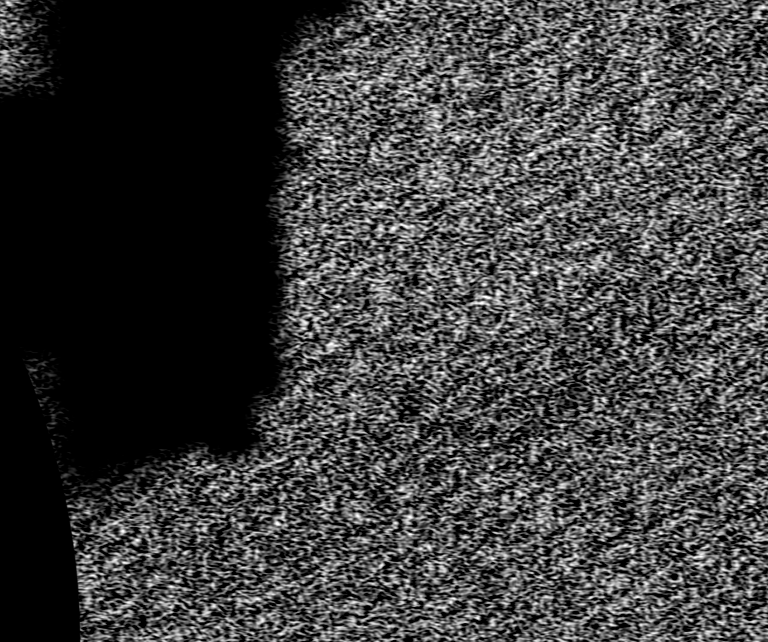
A Shadertoy shader for this texture:

```glsl
// Coarse grey rock under raking light, with a deep soft-edged shadow on the left
// and a crisp black curved rim at lower left. Grain is stretched gradient noise;
// the shadow is a smooth union of boxes whose outline is roughened by noise.

const vec2  GRAIN_FREQ    = vec2(92.0, 192.0); // cells per canvas height
const vec2  CLUMP_FREQ    = vec2(24.0, 58.0);
const float GRAIN_SLOPE   = -0.10;             // grains dip slightly to the right
const float CLUMP_SLOPE   = 0.45;              // clumps climb to the right
const float FINE_SCALE    = 1.45;
const float FINE_WEIGHT   = 0.55;
const float CLUMP_WEIGHT  = 0.52;
const float CONTRAST      = 0.94;
const float BASE_TONE     = 0.325;
const float SHADOW_DEPTH  = 0.25;              // sinks grains before they vanish
const float EDGE_SOFT     = 0.055;
const float EDGE_SOFT_LEFT = 0.13;
const float EDGE_ROUGH    = 0.022;
const float UNION_BLEND   = 0.04;
const float RIM_BASE      = 0.125;             // rim: x = base - bend * y * y
const float RIM_BEND      = 0.461;

// Integer hash giving a unit gradient for each lattice point.
vec2 hashGradient(vec2 cell) {
    uvec2 q = uvec2(ivec2(cell)) * uvec2(1597334677u, 3812015801u);
    uint h = q.x ^ q.y;
    h = (h ^ (h >> 15)) * 2246822519u;
    h = (h ^ (h >> 13)) * 3266489917u;
    h ^= h >> 16;
    float angle = float(h & 65535u) * (6.2831853 / 65536.0);
    return vec2(cos(angle), sin(angle));
}

float gradientNoise(vec2 p) {
    vec2 i = floor(p), f = fract(p);
    vec2 u = f * f * f * (f * (f * 6.0 - 15.0) + 10.0);
    vec2 e = vec2(1.0, 0.0);
    float a = dot(hashGradient(i), f);
    float b = dot(hashGradient(i + e.xy), f - e.xy);
    float c = dot(hashGradient(i + e.yx), f - e.yx);
    float d = dot(hashGradient(i + e.xx), f - e.xx);
    return mix(mix(a, b, u.x), mix(c, d, u.x), u.y);
}

float boxDistance(vec2 p, vec2 low, vec2 high) {
    vec2 q = abs(p - 0.5 * (low + high)) - 0.5 * (high - low);
    return length(max(q, 0.0)) + min(max(q.x, q.y), 0.0);
}

float smoothUnion(float a, float b) {
    float h = max(UNION_BLEND - abs(a - b), 0.0) / UNION_BLEND;
    return min(a, b) - 0.25 * h * h * UNION_BLEND;
}

float softSpot(vec2 p, vec2 centre, vec2 radius) {
    vec2 q = (p - centre) / radius;
    return exp(-dot(q, q));
}

float shadowDistance(vec2 p) {
    float d = boxDistance(p, vec2(0.132, 0.405), vec2(0.412, 1.2));         // column
    d = smoothUnion(d, boxDistance(p, vec2(0.155, 0.318), vec2(0.368, 0.6))); // foot
    d = smoothUnion(d, boxDistance(p, vec2(-0.3, 0.495), vec2(0.3, 0.803)));  // left arm
    return smoothUnion(d, boxDistance(p, vec2(0.3, 0.995), vec2(0.520, 1.2))); // top ledge
}

// Fraction of light reaching the rock: 0 in shadow, 1 in the open.
float rockLight(vec2 p) {
    float rough = gradientNoise(p * 11.0) + 0.6 * gradientNoise(p * 29.0 + 7.3);
    float soft = mix(EDGE_SOFT_LEFT, EDGE_SOFT, smoothstep(0.1, 0.3, p.x));
    float light = smoothstep(-0.008, soft, shadowDistance(p) + EDGE_ROUGH * rough);
    light *= 1.0 - 0.35 * softSpot(p, vec2(0.46, 0.95), vec2(0.07, 0.05));
    return light * (1.0 - 0.45 * softSpot(p, vec2(0.14, 0.29), vec2(0.07, 0.08)));
}

// Broad light and dark regions of the open surface.
float rockTone(vec2 p) {
    float tone = BASE_TONE + 0.07 * softSpot(p, vec2(0.76, 0.73), vec2(0.32, 0.25));
    vec2 band = vec2(p.x, p.y - 0.45 * (p.x - 0.8));
    tone -= 0.085 * softSpot(band, vec2(0.80, 0.36), vec2(0.33, 0.09));
    tone -= 0.04 * softSpot(p, vec2(0.26, 0.16), vec2(0.25, 0.14));
    return tone + 0.07 * gradientNoise(band * vec2(4.0, 9.0) + 3.7);
}

float rockGrain(vec2 p) {
    // A gentle warp keeps the grains from lining up in rows.
    vec2 w = p + 0.004 * vec2(gradientNoise(p * 31.0), gradientNoise(p * 31.0 + 51.0));
    vec2 dipping = vec2(w.x, w.y - GRAIN_SLOPE * w.x);
    vec2 climbing = vec2(w.x, w.y - CLUMP_SLOPE * w.x);
    float grain = gradientNoise(dipping * GRAIN_FREQ);
    grain += FINE_WEIGHT * gradientNoise(w * GRAIN_FREQ * FINE_SCALE + 19.1);
    return grain + CLUMP_WEIGHT * gradientNoise(climbing * CLUMP_FREQ + 5.2);
}

void mainImage(out vec4 fragColor, in vec2 fragCoord) {
    vec2 p = fragCoord / iResolution.y;
    float light = rockLight(p);
    float value = light * (rockTone(p) + CONTRAST * rockGrain(p));
    value -= SHADOW_DEPTH * (1.0 - light);

    // Soft toe and shoulder for deep pits and bright crests.
    value = 0.5 * (value + sqrt(value * value + 0.0006)) - 0.003;
    value -= 0.3 * max(value - 0.7, 0.0);

    // Crisp black rim.
    float rim = p.x - (RIM_BASE - RIM_BEND * p.y * p.y);
    float pixel = 1.0 / iResolution.y;
    value *= smoothstep(-pixel, pixel, rim);

    fragColor = vec4(vec3(clamp(value, 0.0, 1.0)), 1.0);
}
```
